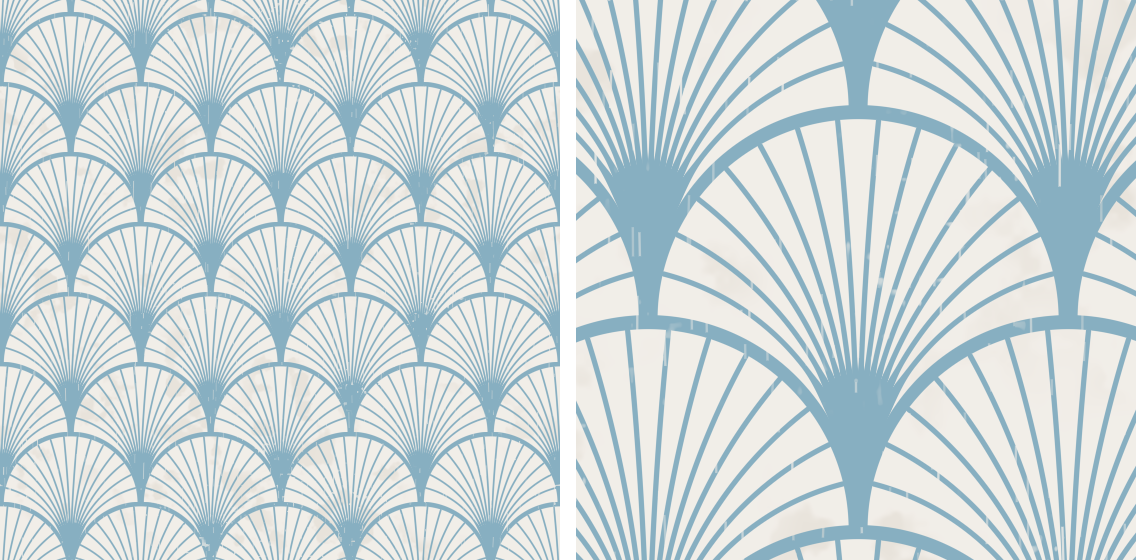
Left, the full canvas; right, a detail of the centre.
A WebGL 2 fragment shader for this pattern:

```glsl
#version 300 es
precision highp float;

uniform vec2 u_resolution;
out vec4 fragColor;

const float PI = 3.14159265;
const float UNITS = 8.0;       // canvas size in scale radii: 4 scales across, 8 rows
const float RAYS = 14.0;       // ribs in each fan
const vec2 PHASE = vec2(0.01, -0.167);

const vec3 CREAM = vec3(0.947, 0.932, 0.910);
const vec3 STAIN = vec3(0.898, 0.877, 0.842);
const vec3 BLUE = vec3(0.530, 0.685, 0.755);

// Integer hash of a cell, wrapped to the given whole period
vec3 hashCell(vec2 cell, vec2 period, uint seed) {
    uvec3 v = uvec3(uvec2(mod(cell, period)), seed);
    v = v * 1664525u + 1013904223u;
    v.x += v.y * v.z; v.y += v.z * v.x; v.z += v.x * v.y;
    v ^= v >> 16u;
    v.x += v.y * v.z; v.y += v.z * v.x; v.z += v.x * v.y;
    return vec3(v >> 8u) / 16777216.0;
}

// Tiling value noise
float noise(vec2 uv, vec2 period, uint seed) {
    vec2 p = uv * period;
    vec2 cell = floor(p);
    vec2 f = p - cell;
    f = f * f * (3.0 - 2.0 * f);
    float a = hashCell(cell, period, seed).x;
    float b = hashCell(cell + vec2(1, 0), period, seed).x;
    float c = hashCell(cell + vec2(0, 1), period, seed).x;
    float d = hashCell(cell + vec2(1, 1), period, seed).x;
    return mix(mix(a, b, f.x), mix(c, d, f.x), f.y);
}

float fbm(vec2 uv, float period, uint seed) {
    float sum = 0.0;
    float weight = 0.5;
    for (uint i = 0u; i < 4u; i++) {
        sum += weight * noise(uv, vec2(period), seed + i);
        period *= 2.0;
        weight *= 0.5;
    }
    return sum / 0.9375;
}

// Coverage of the region where the signed distance is negative
float fill(float dist, float px) {
    return 1.0 - smoothstep(-0.7 * px, 0.7 * px, dist);
}

// Offset from the nearest scale centre in a row; odd rows are staggered
vec2 scaleOffset(vec2 p, float row) {
    float x = p.x - row;
    return vec2(x - 2.0 * floor(0.5 * x + 0.5), p.y - row);
}

// Ribs are circular arcs that leave the lower tip vertically
// and meet the rim at equal angles
float ribs(vec2 q, float px) {
    vec2 fromTip = q + vec2(0.0, 1.0);
    float d2 = max(dot(fromTip, fromTip), 1e-5);
    float w = 2.0 * fromTip.x / d2;
    float angle = 2.0 * atan(w);
    float spacing = PI / (RAYS + 1.0);
    float halfCount = 0.5 * RAYS;
    float nearest = clamp(floor(angle / spacing), -halfCount, halfCount - 1.0) + 0.5;
    float dist = abs(angle - nearest * spacing) * (1.0 + w * w) * d2 * 0.25;
    float halfWidth = 0.0125 + 0.02 * (1.0 - smoothstep(0.5, 0.8, sqrt(d2)));
    return fill(dist - halfWidth, px);
}

// Rim is thicker at the crown than at the sides
float scaleInk(vec2 q, float px) {
    float rim = fill(0.955 - length(q + vec2(0.0, 0.022)), px);
    return max(rim, ribs(q, px));
}

float scallops(vec2 p, float px) {
    float row = floor(p.y);
    vec2 front = scaleOffset(p, row);
    vec2 back = scaleOffset(p, row + 1.0);
    float cover = fill(length(front) - 1.0, px);
    return mix(scaleInk(back, px), scaleInk(front, px), cover);
}

// Short upright scratches, at most one per cell
float scratches(vec2 uv, vec2 period, float px, uint seed) {
    vec2 p = uv * period;
    vec2 cell = floor(p);
    vec3 place = hashCell(cell, period, seed);
    vec3 form = hashCell(cell, period, seed + 1u);
    vec2 q = p - cell - vec2(0.2 + 0.6 * place.x, 0.5);
    q.x += 0.12 * (form.z - 0.5) * q.y;
    vec2 d = abs(q) / period - vec2(0.0007, (0.08 + 0.35 * form.x) / period.y);
    return fill(max(d.x, d.y), px) * step(place.y, 0.3) * (0.4 + 0.6 * form.y);
}

void main() {
    vec2 uv = gl_FragCoord.xy / u_resolution;
    float px = 1.0 / min(u_resolution.x, u_resolution.y);
    float ink = scallops(uv * UNITS - PHASE, px * UNITS);

    // Worn ink: scratches and clustered specks
    float patches = fbm(uv, 9.0, 11u);
    float specks = smoothstep(0.82, 0.96, noise(uv, vec2(210.0, 150.0), 23u));
    specks *= smoothstep(0.5, 0.68, patches);
    float wear = max(scratches(uv, vec2(36.0, 22.0), px, 31u), 0.8 * specks);
    wear = max(wear, 0.7 * scratches(uv, vec2(61.0, 47.0), px, 41u));

    // Faint blotches in the paper
    float blotch = smoothstep(0.54, 0.66, fbm(uv, 26.0, 53u));
    blotch *= smoothstep(0.42, 0.62, fbm(uv, 6.0, 67u));
    vec3 paper = mix(CREAM, STAIN, 0.75 * blotch);

    fragColor = vec4(mix(paper, BLUE, ink * (1.0 - 0.85 * wear)), 1.0);
}
```
